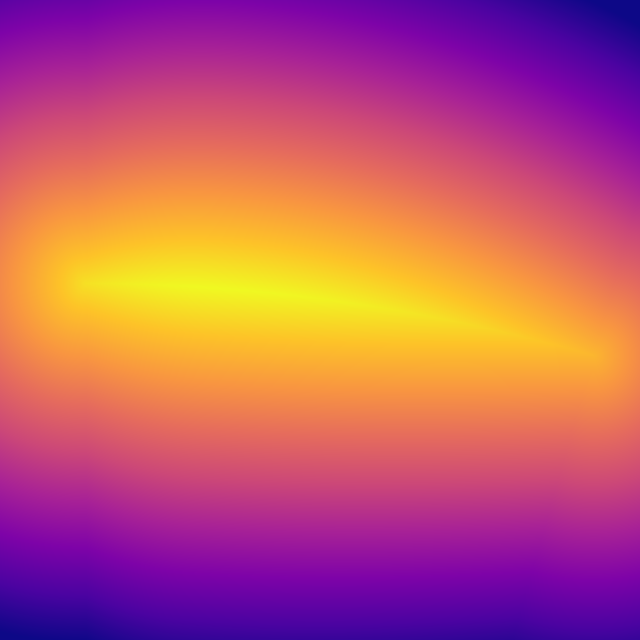
This background is drawn by a WebGL 2 fragment shader. Its source:

```glsl
#version 300 es
precision highp float;
// A warm glow around a gently bending arc, fading to violet and deep blue.
// Heat falls linearly with distance to a clipped parabola, whose crest dims
// toward both ends; a nine-stop colour ramp then turns heat into colour.

#define ARC_START 0.135    // left end of the arc
#define ARC_END 0.927      // right end of the arc
#define ARC_HEIGHT 0.557   // height at the left end
#define ARC_BEND 0.179     // downward curvature
#define HOT_SPOT 0.33      // brightest place along the arc
#define DIM_LEFT 1.5       // crest dimming left of the hot spot
#define DIM_RIGHT 0.45     // crest dimming right of the hot spot
#define FALLOFF 1.68       // heat lost per unit of distance

uniform vec2 u_resolution;
out vec4 fragColor;

const vec3 RAMP[9] = vec3[9](
    vec3(0.050, 0.030, 0.528),   // deep blue
    vec3(0.294, 0.012, 0.631),   // indigo
    vec3(0.494, 0.012, 0.658),   // violet
    vec3(0.659, 0.133, 0.588),   // magenta
    vec3(0.798, 0.280, 0.470),   // rose
    vec3(0.898, 0.420, 0.365),   // coral
    vec3(0.973, 0.585, 0.254),   // orange
    vec3(0.992, 0.764, 0.156),   // amber
    vec3(0.940, 0.975, 0.131));  // yellow

vec3 heatColor(float heat) {
    float position = clamp(heat, 0.0, 1.0) * 8.0;
    int stop = min(int(position), 7);
    return mix(RAMP[stop], RAMP[stop + 1], position - float(stop));
}

vec2 arcPoint(float x) {
    float run = x - ARC_START;
    return vec2(x, ARC_HEIGHT - ARC_BEND * run * run);
}

// Nearest point of the arc, by Newton steps on the squared distance
vec2 nearestOnArc(vec2 p) {
    float x = p.x;
    for (int i = 0; i < 4; i++) {
        vec2 offset = arcPoint(x) - p;
        float slope = -2.0 * ARC_BEND * (x - ARC_START);
        float gradient = offset.x + offset.y * slope;
        float curvature = 1.0 + slope * slope - 2.0 * ARC_BEND * offset.y;
        x -= gradient / curvature;
    }
    return arcPoint(clamp(x, ARC_START, ARC_END));
}

void main() {
    vec2 p = gl_FragCoord.xy / u_resolution;
    vec2 nearest = nearestOnArc(p);

    // Crest heat along the arc, then the fall away from it
    float along = nearest.x - HOT_SPOT;
    float dimming = along < 0.0 ? DIM_LEFT : DIM_RIGHT;
    float crest = 1.0 - dimming * along * along;
    float heat = crest - FALLOFF * distance(p, nearest);

    fragColor = vec4(heatColor(heat), 1.0);
}
```
